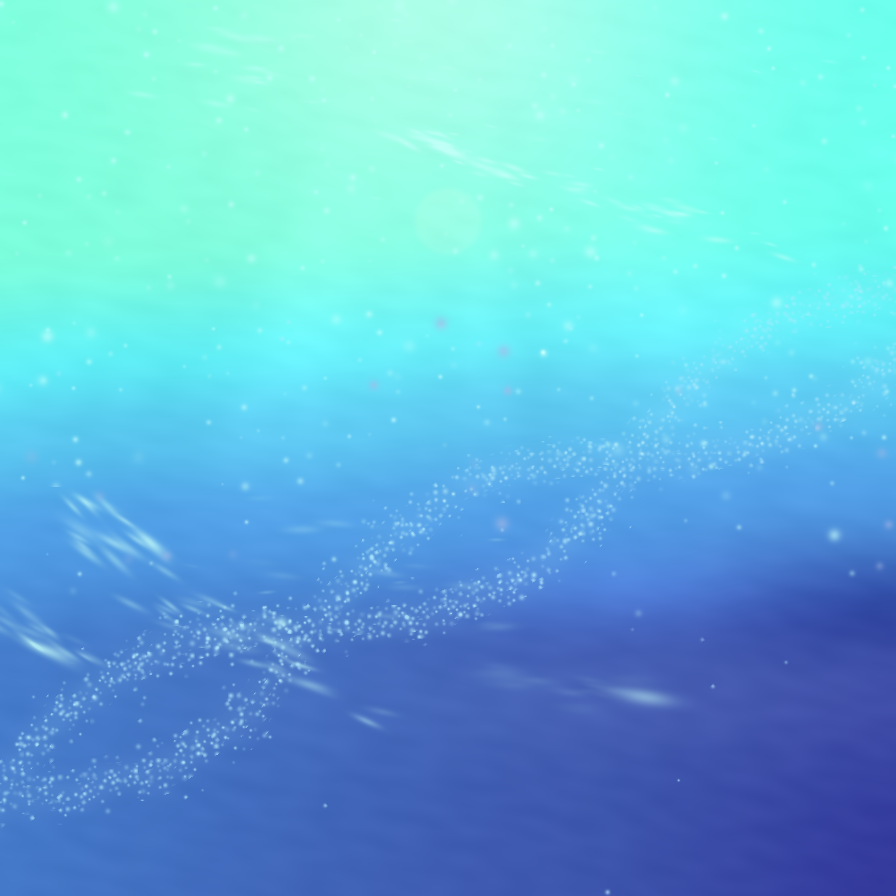
Write a Shadertoy shader that draws this background.

```glsl
// Sunlit turquoise water sinking to indigo, with glints and a twisted ribbon of sparkles.

float hash(vec2 p) {
    vec3 q = fract(vec3(p.xyx) * 0.1031);
    q += dot(q, q.yzx + 33.33);
    return fract((q.x + q.y) * q.z);
}

vec2 hash2(vec2 p) {
    return vec2(hash(p), hash(p + 57.3));
}

float gradientNoise(vec2 p) {
    vec2 i = floor(p), f = fract(p);
    vec2 u = f * f * (3.0 - 2.0 * f);
    vec4 corner;
    for (int k = 0; k < 4; k++) {
        vec2 o = vec2(k & 1, k >> 1);
        float a = 6.2832 * hash(i + o);
        corner[k] = dot(vec2(cos(a), sin(a)), f - o);
    }
    return mix(mix(corner.x, corner.y, u.x), mix(corner.z, corner.w, u.x), u.y);
}

vec2 rotate(vec2 p, float angle) {
    float c = cos(angle), s = sin(angle);
    return vec2(c * p.x + s * p.y, c * p.y - s * p.x);
}

// Water colour by depth, darker towards the lower right
vec3 water(vec2 p) {
    float depth = 1.0 - p.y + 0.05 * (p.x - 0.5);
    depth += 0.02 * gradientNoise(p * vec2(4.0, 2.5) + 3.0);
    vec3 surface = mix(vec3(0.49, 1.0, 0.87), vec3(0.41, 1.0, 0.93), smoothstep(0.1, 1.0, p.x));
    vec3 deep = mix(vec3(0.27, 0.49, 0.80), vec3(0.24, 0.34, 0.68),
                    smoothstep(-0.1, 0.85, p.x + 0.5 * (depth - 0.75)));
    vec3 c = mix(surface, vec3(0.38, 0.95, 0.98), smoothstep(0.25, 0.40, depth));
    c = mix(c, vec3(0.36, 0.80, 0.95), smoothstep(0.37, 0.47, depth));
    c = mix(c, vec3(0.32, 0.63, 0.91), smoothstep(0.45, 0.58, depth));
    c = mix(c, deep, smoothstep(0.56, 0.73, depth));
    // Violet swell, dark trough and the far corner
    vec2 swell = (p - vec2(0.72, 0.34)) / vec2(0.20, 0.05);
    vec2 trough = (p - vec2(1.02, 0.32)) / vec2(0.20, 0.06);
    c += vec3(0.05, 0.07, 0.10) * exp(-dot(swell, swell));
    c -= vec3(0.07, 0.08, 0.07) * exp(-dot(trough, trough));
    c += vec3(0.05, 0.04, 0.03) * exp(-pow((p.y - 0.22) / 0.07, 2.0)) * p.x;
    return mix(c, vec3(0.19, 0.19, 0.59), 0.9 * smoothstep(0.5, 0.0, distance(p, vec2(1.08, -0.06))));
}

// Short soft flecks scattered over a slanted ellipse
float glints(vec2 p, vec2 centre, vec2 spread, float angle, float size) {
    vec2 q = rotate(p - centre, angle);
    float light = 0.0;
    for (int i = 0; i < 24; i++) {
        vec2 id = vec2(float(i) * 3.7, 91.0 * centre.x + 37.0 * centre.y);
        vec2 at = (hash2(id) + hash2(id + 11.0) - 1.0) * spread;
        float fleck = mix(0.35, 1.0, hash(id + 23.0)) * size;
        vec2 d = rotate(q - at, 0.3 * (hash(id + 5.0) - 0.3)) / vec2(fleck, fleck * 0.22);
        light += mix(0.1, 0.7, hash(id + 41.0)) * exp(-dot(d, d));
    }
    return light;
}

// One small round dot per cell, kept where chance falls below the density
float dots(vec2 p, float cells, float density, float radius) {
    vec2 id = floor(p * cells);
    vec2 d = fract(p * cells) - mix(vec2(0.3), vec2(0.7), hash2(id));
    float r = radius * mix(0.5, 1.0, hash(id + 7.0));
    return step(hash(id + 19.0), density) * mix(0.2, 1.0, hash(id + 31.0)) * exp(-dot(d, d) / (r * r));
}

// Two strands crossing around a rising axis
float ribbon(vec2 p) {
    vec2 q = rotate(p - vec2(0.0, 0.115), 0.487);
    q.y += 0.012 * gradientNoise(p * 14.0);
    float wave = 0.060 * sin(3.1416 * q.x / 0.4);
    float slope = 0.471 * cos(3.1416 * q.x / 0.4);
    float d = min(abs(q.y - wave), abs(q.y + wave)) / sqrt(1.0 + slope * slope);
    return exp(-d * d / 0.0004);
}

void mainImage(out vec4 fragColor, in vec2 fragCoord) {
    vec2 p = fragCoord / iResolution.xy;
    vec3 color = water(p);

    // Sun glow, faint shafts, a pale lens disc and a light ripple
    vec2 sun = p - vec2(0.52, 1.02);
    color += vec3(0.22, 0.0, 0.02) * exp(-dot(sun, sun) / 0.09);
    float shafts = gradientNoise(vec2(9.0 * atan(sun.x, 0.35 - sun.y), 0.7));
    color += 0.05 * shafts * smoothstep(0.3, 0.6, p.y) * smoothstep(0.95, 0.6, p.y);
    color.r += 0.05 * smoothstep(0.042, 0.032, distance(p, vec2(0.5, 0.753)));
    color += 0.02 * gradientNoise(rotate(p, -0.2) * vec2(22.0, 60.0));

    // Glints along the surface and the lower swells
    float light = glints(p, vec2(0.50, 0.835), vec2(0.13, 0.020), -0.45, 0.017);
    light += glints(p, vec2(0.75, 0.755), vec2(0.15, 0.025), -0.30, 0.015);
    light += 0.6 * glints(p, vec2(0.25, 0.93), vec2(0.13, 0.09), -0.25, 0.021);
    light += 0.6 * glints(p, vec2(0.65, 0.85), vec2(0.42, 0.16), -0.2, 0.012);
    light += 0.8 * glints(p, vec2(0.137, 0.385), vec2(0.11, 0.04), -0.70, 0.024);
    light += 0.5 * glints(p, vec2(0.05, 0.29), vec2(0.08, 0.025), -0.60, 0.025);
    light += 0.65 * glints(p, vec2(0.29, 0.275), vec2(0.18, 0.05), -0.40, 0.024);
    light += 0.35 * glints(p, vec2(0.36, 0.35), vec2(0.26, 0.11), -0.10, 0.02);
    light += 0.12 * glints(p, vec2(0.62, 0.235), vec2(0.10, 0.025), -0.15, 0.03);
    vec2 fleck = rotate(p - vec2(0.72, 0.222), -0.15) / vec2(0.030, 0.008);
    light += 0.55 * exp(-dot(fleck, fleck));
    color = mix(color, vec3(0.78, 1.0, 0.98), min(0.85 * light, 0.8));

    // Sparkling ribbon over a thin haze, fading with height
    float strand = ribbon(p);
    float sparkle = dots(p, 110.0, 0.55 * strand, 0.32);
    sparkle += dots(rotate(p, 0.6) + 0.37, 155.0, 0.5 * strand, 0.38);
    sparkle += 0.8 * dots(rotate(p, 1.1) + 0.71, 75.0, 0.4 * strand, 0.24);
    float fade = mix(0.75, 0.5, smoothstep(0.3, 0.65, p.y));
    color = mix(color, vec3(0.70, 0.92, 0.99), min(0.08 * strand + fade * sparkle, 0.85));

    // Drifting motes, a few of them rosy
    float high = smoothstep(0.2, 0.6, p.y);
    float motes = dots(rotate(p, 0.4), 42.0, 0.22 * high, 0.16);
    motes += dots(rotate(p, 0.9), 24.0, 0.16 * high, 0.17);
    color = mix(color, vec3(0.78, 1.0, 0.99), 0.6 * motes);
    float rosy = dots(p + 0.53, 26.0, 0.07 * smoothstep(0.25, 0.4, p.y) * smoothstep(0.7, 0.55, p.y), 0.2);
    color = mix(color, vec3(0.66, 0.72, 0.90), 0.6 * rosy);

    fragColor = vec4(clamp(color, 0.0, 1.0), 1.0);
}
```
